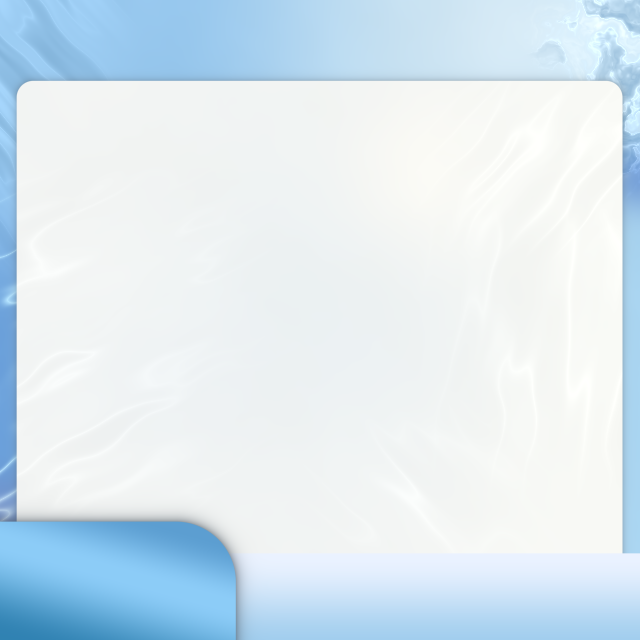
Give the GLSL for this background, as a WebGL 2 fragment shader.

```glsl
#version 300 es
precision highp float;

uniform vec2 u_resolution;
out vec4 outColor;

#define PANEL_LOW vec2(0.026, -0.1)
#define PANEL_HIGH vec2(0.9727, 0.8737)
#define PANEL_RADIUS 0.026
#define TAB_HIGH vec2(0.3685, 0.185)
#define TAB_RADIUS 0.094
#define BAR_TOP 0.1354
#define TAB_SLOPE 0.28
#define SHADOW_COLOR vec3(0.30, 0.34, 0.38)
#define RIPPLE_LIGHT 0.035

float hash(vec2 p) {
    return fract(sin(dot(p, vec2(127.1, 311.7))) * 43758.5453);
}

float noise(vec2 p) {
    vec2 i = floor(p), f = fract(p);
    f = f * f * f * (f * (f * 6.0 - 15.0) + 10.0);
    return mix(mix(hash(i), hash(i + vec2(1, 0)), f.x),
               mix(hash(i + vec2(0, 1)), hash(i + vec2(1, 1)), f.x), f.y);
}

float fbm(vec2 p) {
    float sum = 0.0, amp = 0.5;
    for (int i = 0; i < 4; i++) {
        sum += amp * noise(p);
        p = mat2(0.8, 0.6, -0.6, 0.8) * p * 2.03 + 7.3;
        amp *= 0.5;
    }
    return sum / 0.9375;
}

// Soft elliptical spot
float spot(vec2 p, vec2 center, vec2 size) {
    vec2 d = (p - center) / size;
    return exp(-dot(d, d));
}

float roundBox(vec2 p, vec2 low, vec2 high, float radius) {
    vec2 d = abs(p - 0.5 * (low + high)) - 0.5 * (high - low) + radius;
    return length(max(d, 0.0)) + min(max(d.x, d.y), 0.0) - radius;
}

float cover(float dist) {
    float px = 0.75 / u_resolution.y;
    return 1.0 - smoothstep(-px, px, dist);
}

// Thin wavy crests running along an angle; x is the crest, y the soft swell
vec2 streaks(vec2 p, float angle, vec2 scale) {
    float c = cos(angle), s = sin(angle);
    vec2 q = vec2(c * p.x + s * p.y, c * p.y - s * p.x);
    q.y += 0.022 * (noise(q * 14.0) - 0.5);
    float n = noise(q * scale + 3.7) * 0.75 + noise(q * scale * 2.1) * 0.25;
    return vec2(pow(1.0 - abs(2.0 * n - 1.0), 9.0), n - 0.5);
}

vec3 water(vec2 p) {
    vec3 col = mix(vec3(0.59, 0.78, 0.93), vec3(0.77, 0.88, 0.95), smoothstep(0.25, 0.65, p.x));
    col = mix(col, vec3(0.86, 0.93, 0.97), 0.8 * spot(p, vec2(0.80, 0.95), vec2(0.15, 0.14)));
    col = mix(col, vec3(0.66, 0.83, 0.94), smoothstep(0.9, 1.0, p.x) * smoothstep(0.9, 0.6, p.y));
    col = mix(col, vec3(0.43, 0.60, 0.83), 0.9 * spot(p, vec2(1.0, 0.72), vec2(0.05, 0.05)));
    float leftEdge = smoothstep(0.1, 0.0, p.x);
    col = mix(col, vec3(0.42, 0.63, 0.86), leftEdge * smoothstep(0.80, 0.45, p.y));
    col = mix(col, vec3(0.45, 0.56, 0.78), leftEdge * smoothstep(0.30, 0.18, p.y));
    // Fine diagonal ripples at upper left
    vec2 fine = streaks(p, -0.85, vec2(6.0, 55.0));
    col += (0.16 * fine.y + 0.05 * fine.x) * smoothstep(0.24, 0.05, p.x) * smoothstep(0.5, 0.8, p.y);
    // Bright folds along the left edge
    vec2 fold = streaks(p, 0.6, vec2(9.0, 26.0));
    col += vec3(0.30, 0.28, 0.16) * fold.x * leftEdge * smoothstep(0.75, 0.5, p.y);
    // Tangled caustics at upper right
    vec2 warp = vec2(fbm(p * 16.0), fbm(p * 16.0 + 31.0)) - 0.5;
    float n = fbm(p * 22.0 + warp * 3.5);
    float tangle = smoothstep(0.80, 0.97, p.x + 0.1 * warp.x) * smoothstep(0.66, 0.8, p.y);
    col += tangle * (vec3(0.5, 0.38, 0.25) * (n - 0.56) + 0.16 * pow(1.0 - abs(2.0 * n - 1.0), 8.0));
    return col + 0.03 * (fbm(p * 6.0) - 0.5);
}

vec3 panel(vec2 p) {
    vec3 col = mix(vec3(0.950, 0.957, 0.952), vec3(0.972, 0.976, 0.960), smoothstep(0.55, 0.95, p.x));
    col = mix(col, vec3(0.918, 0.943, 0.952), 0.85 * spot(p, vec2(0.50, 0.52), vec2(0.24, 0.25)));
    col = mix(col, vec3(0.920, 0.938, 0.948), 0.6 * spot(p, vec2(0.27, 0.40), vec2(0.17, 0.13)));
    col = mix(col, vec3(0.985, 0.983, 0.962), 0.9 * spot(p, vec2(0.66, 0.74), vec2(0.13, 0.14)));
    // Sweeping crests at left, right and bottom
    vec2 left = streaks(p, 0.50, vec2(5.0, 26.0)) * smoothstep(0.46, 0.12, p.x)
              * smoothstep(0.16, 0.28, p.y) * smoothstep(0.78, 0.58, p.y);
    float bend = mix(1.50, 0.85, smoothstep(0.58, 0.72, p.y));
    vec2 steep = streaks(p, 1.45, vec2(3.5, 22.0)) * smoothstep(1.45, 0.9, bend);
    vec2 slant = streaks(p, 0.85, vec2(4.0, 28.0)) * smoothstep(0.95, 1.45, bend);
    slant = streaks(p, 0.85, vec2(4.0, 28.0)) * smoothstep(0.58, 0.68, p.y) * smoothstep(0.92, 0.76, p.y);
    steep = streaks(p, 1.45, vec2(3.5, 22.0)) * smoothstep(0.70, 0.60, p.y) * smoothstep(0.2, 0.4, p.y);
    vec2 right = (slant + steep) * smoothstep(0.62, 0.85, p.x);
    vec2 low = streaks(p, -0.80, vec2(4.0, 20.0)) * spot(p, vec2(0.66, 0.22), vec2(0.12, 0.10));
    vec2 ripple = left + right + low;
    col += RIPPLE_LIGHT * (ripple.x + 0.7 * ripple.y);
    return col + 0.012 * (fbm(p * 7.0) - 0.5);
}

vec3 tab(vec2 p) {
    float s = p.y + TAB_SLOPE * p.x;
    vec3 col = mix(vec3(0.19, 0.51, 0.70), vec3(0.55, 0.80, 0.97), smoothstep(0.01, 0.15, s));
    return mix(col, vec3(0.36, 0.62, 0.82), smoothstep(0.16, 0.25, s));
}

void main() {
    vec2 p = gl_FragCoord.xy / u_resolution;
    vec3 col = water(p);

    // Panel with a faint shadow
    float d = roundBox(p, PANEL_LOW, PANEL_HIGH, PANEL_RADIUS);
    col = mix(col, SHADOW_COLOR, 0.28 * exp(-max(d, 0.0) / 0.005));
    col = mix(col, panel(p), cover(d));

    // Bottom bar
    vec3 bar = mix(vec3(0.62, 0.80, 0.93), vec3(0.92, 0.95, 1.0), smoothstep(-0.02, BAR_TOP, p.y));
    col = mix(col, bar, cover(p.y - BAR_TOP));

    // Corner tab with a deeper shadow
    d = roundBox(p, vec2(-0.4), TAB_HIGH, TAB_RADIUS);
    col = mix(col, SHADOW_COLOR, 0.55 * exp(-max(d, 0.0) / 0.009));
    col = mix(col, tab(p), cover(d));
    outColor = vec4(clamp(col, 0.0, 1.0), 1.0);
}
```
